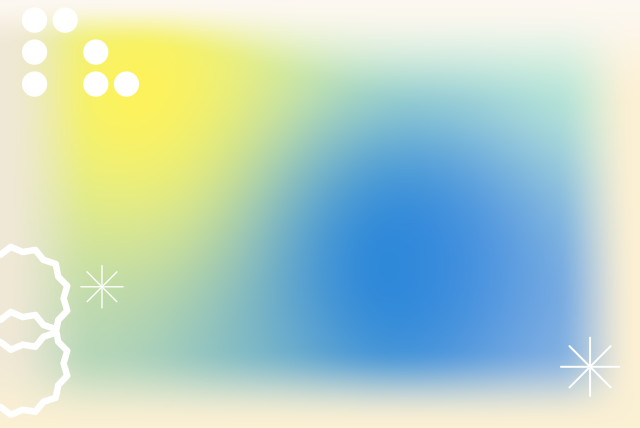
Give the GLSL for this background, as a Shadertoy shader.

```glsl
// Soft mesh gradient: a yellow glow and a blue glow over mint and teal, fading to cream borders.
// White ornaments on top: a masked dot grid, two zigzag rings and two eight-armed sparkles,
// all drawn as distance functions on folded coordinates.

const float PI = 3.14159;

float glow(vec2 p, vec2 center, float radius, float falloff) {
    return exp(-pow(length(p - center) / radius, falloff));
}

// 1 at a border, easing to 0 at the given depth
float borderFade(float depth, float width) {
    return 1.0 - smoothstep(0.0, width, depth);
}

float segmentDistance(vec2 p, vec2 a, vec2 b) {
    vec2 ab = b - a;
    return length(p - a - ab * clamp(dot(p - a, ab) / dot(ab, ab), 0.0, 1.0));
}

// Mirror the plane into one half sector, with the sector axis on +x
vec2 foldSector(vec2 p, float sector, float offset) {
    float angle = abs(mod(atan(p.y, p.x) + offset, sector) - 0.5 * sector);
    return length(p) * vec2(cos(angle), sin(angle));
}

float zigzagRing(vec2 p) {
    float halfSector = PI / 13.0;
    vec2 valley = 0.109 * vec2(cos(halfSector), sin(halfSector));
    vec2 q = foldSector(p, 2.0 * halfSector, 0.0);
    return segmentDistance(q, vec2(0.121, 0.0), valley) - 0.0076;
}

float sparkle(vec2 p, float armLength, float halfWidth) {
    vec2 q = foldSector(p, PI / 4.0, PI / 8.0);
    return segmentDistance(q, vec2(0.0), vec2(armLength, 0.0)) - halfWidth;
}

// Dots on a 4 by 3 grid, counted from the top left; each mask bit shows one dot
float dotGrid(vec2 p) {
    vec2 pitch = vec2(0.0718, 0.0747);
    vec2 q = vec2(p.x - 0.081, 0.953 - p.y);
    vec2 cell = clamp(round(q / pitch), vec2(0.0), vec2(3.0, 2.0));
    int bit = int(cell.x) + 4 * int(cell.y);
    bool shown = ((3411 >> bit) & 1) == 1;
    return shown ? length(q - cell * pitch) - 0.0295 : 1.0;
}

vec3 meshGradient(vec2 p) {
    float across = smoothstep(0.3, 1.4, p.x);

    // Broad base: green and lavender below, mint above
    vec3 low = mix(vec3(0.71, 0.84, 0.75), vec3(0.60, 0.74, 0.89), across);
    vec3 color = mix(low, vec3(0.75, 0.92, 0.84), smoothstep(0.25, 0.8, p.y));

    // Coloured glows
    color = mix(color, vec3(0.48, 0.73, 0.79), 0.65 * glow(p, vec2(0.56, 0.20), 0.25, 2.0));
    color = mix(color, vec3(0.99, 0.95, 0.36), glow(p, vec2(0.33, 0.79), 0.40, 2.0));
    vec3 blue = mix(vec3(0.17, 0.53, 0.85), vec3(0.29, 0.57, 0.88), smoothstep(0.85, 1.25, p.x));
    color = mix(color, blue, glow(p, vec2(0.98, 0.38), 0.37, 2.6));

    // Pale borders
    color = mix(color, vec3(0.94, 0.91, 0.84), borderFade(p.x, 0.23));
    color = mix(color, vec3(0.99, 0.94, 0.83), borderFade(1.5 - p.x, 0.20));
    color = mix(color, vec3(0.98, 0.94, 0.83), borderFade(p.y, 0.19));
    float topWidth = mix(0.11, 0.25, smoothstep(0.3, 1.0, p.x));
    return mix(color, vec3(0.99, 0.97, 0.94), borderFade(1.0 - p.y, topWidth));
}

void mainImage(out vec4 fragColor, in vec2 fragCoord) {
    // Canvas units: height 1, width 1.5
    vec2 p = fragCoord / iResolution.xy * vec2(1.5, 1.0);
    float pixel = 1.0 / iResolution.y;

    // Union of all white ornaments
    float ornament = dotGrid(p);
    for (int i = 0; i < 2; i++) {
        ornament = min(ornament, zigzagRing(p - vec2(0.040, 0.303 - 0.152 * float(i))));
    }
    ornament = min(ornament, sparkle(p - vec2(0.239, 0.330), 0.049, 0.0016));
    ornament = min(ornament, sparkle(p - vec2(1.383, 0.143), 0.068, 0.0023));

    float coverage = clamp(0.5 - ornament / pixel, 0.0, 1.0);
    fragColor = vec4(mix(meshGradient(p), vec3(1.0), coverage), 1.0);
}
```
